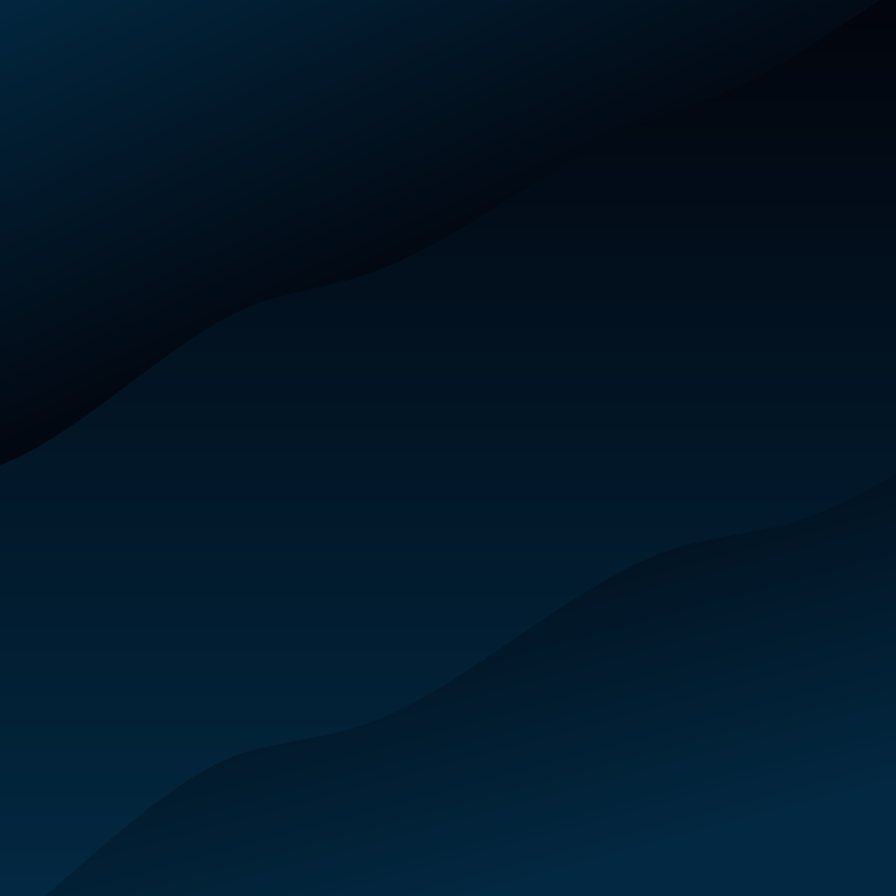
Write a three.js fragment shader that draws this background.

```glsl
varying vec2 vUv;

const vec3 NIGHT = vec3(0.008, 0.021, 0.054);
const vec3 DEEP_BLUE = vec3(0.010, 0.158, 0.256);
const float EDGE_SOFTNESS = 0.001;

// Each swell: start x, end x, rise
const vec3 UPPER_SWELL_A = vec3(-0.026, 0.312, 0.115);
const vec3 UPPER_SWELL_B = vec3(0.378, 0.781, 0.104);
const vec3 UPPER_SWELL_C = vec3(0.760, 1.150, 0.110);
const vec3 LOWER_SWELL_A = vec3(-0.111, 0.293, 0.180);
const vec3 LOWER_SWELL_B = vec3(0.371, 0.781, 0.132);
const vec3 LOWER_SWELL_C = vec3(0.859, 1.263, 0.116);

// Each line: height at x = 0, slope
const vec2 UPPER_LINE = vec2(0.479, 0.24);
const vec2 LOWER_LINE = vec2(-0.073, 0.20);

// Each ramp: tilt, depth of the dark end, depth of the blue end
const vec3 MIDDLE_RAMP = vec3(0.0, 0.026, 1.0);
const vec3 UPPER_RAMP = vec3(0.46, 0.545, -0.03);
const vec3 LOWER_RAMP = vec3(0.27, 0.570, 1.150);

float swell(float x, vec3 shape) {
  return shape.z * smoothstep(shape.x, shape.y, x);
}

// Height of a sloping edge with three soft swells
float waveHeight(float x, vec2 line, vec3 a, vec3 b, vec3 c) {
  return line.x + line.y * x + swell(x, a) + swell(x, b) + swell(x, c);
}

// Tilted linear gradient, measured down from the top
vec3 shade(vec2 p, vec3 ramp) {
  float depth = 1.0 - p.y + ramp.x * p.x;
  float t = clamp((depth - ramp.y) / (ramp.z - ramp.y), 0.0, 1.0);
  return mix(NIGHT, DEEP_BLUE, t);
}

float cover(float signedHeight) {
  return smoothstep(-EDGE_SOFTNESS, EDGE_SOFTNESS, signedHeight);
}

void main() {
  vec2 p = vUv;
  float upperEdge = waveHeight(p.x, UPPER_LINE, UPPER_SWELL_A, UPPER_SWELL_B, UPPER_SWELL_C);
  float lowerEdge = waveHeight(p.x, LOWER_LINE, LOWER_SWELL_A, LOWER_SWELL_B, LOWER_SWELL_C);

  // Middle band, then the layers above and below it
  vec3 color = shade(p, MIDDLE_RAMP);
  color = mix(color, shade(p, UPPER_RAMP), cover(p.y - upperEdge));
  color = mix(color, shade(p, LOWER_RAMP), cover(lowerEdge - p.y));

  gl_FragColor = vec4(color, 1.0);
}
```
